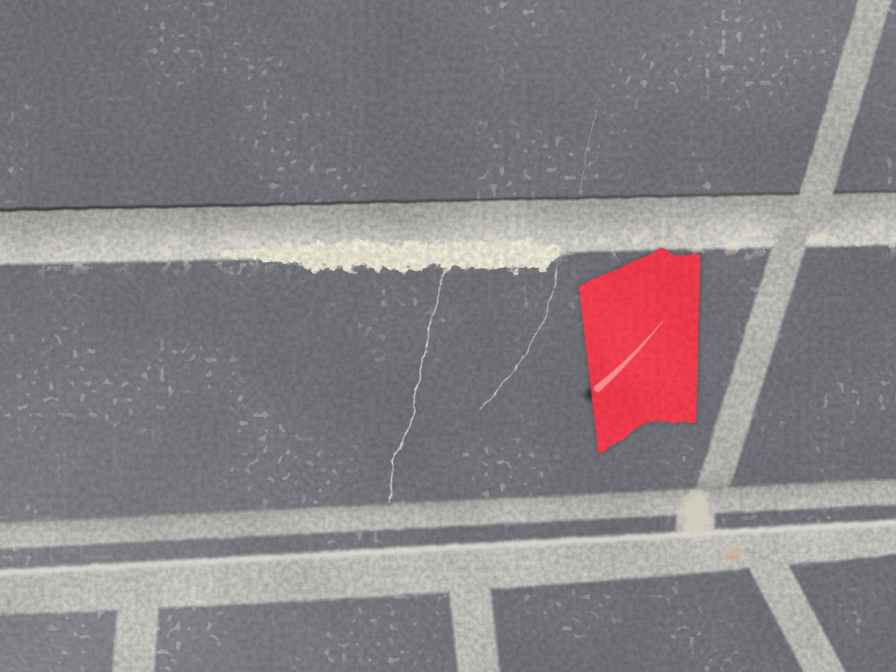
A WebGL 1 fragment shader for this texture:

```glsl
precision highp float;
uniform vec2 u_resolution;

vec2 gradientAt(vec2 cell) {
  float a = 6.2832 * fract(sin(dot(cell, vec2(127.1, 311.7))) * 43758.5);
  return vec2(cos(a), sin(a));
}

float gradientNoise(vec2 p) {
  vec2 i = floor(p), f = fract(p);
  vec2 u = f * f * f * (f * (f * 6.0 - 15.0) + 10.0);
  vec2 e = vec2(1.0, 0.0);
  float low = mix(dot(gradientAt(i), f), dot(gradientAt(i + e), f - e), u.x);
  float high = mix(dot(gradientAt(i + e.yx), f - e.yx), dot(gradientAt(i + 1.0), f - 1.0), u.x);
  return mix(low, high, u.y);
}

float fbm(vec2 p) {
  float sum = 0.0, amp = 0.6;
  for (int i = 0; i < 4; i++) {
    sum += amp * gradientNoise(p);
    p = p * 2.03 + 7.1;
    amp *= 0.55;
  }
  return sum;
}

float cover(float d, float soft) {
  return 1.0 - smoothstep(-soft, soft, d);
}

float segment(vec2 p, vec2 a, vec2 b) {
  vec2 ab = b - a;
  return length(p - a - ab * clamp(dot(p - a, ab) / dot(ab, ab), 0.0, 1.0));
}

// Joints between the small tiles of the bottom row, fanning with perspective
float bottomJoints(vec2 p) {
  float d = 1.0;
  for (int i = 0; i < 3; i++) {
    float n = float(i);
    float centre = 0.198 + 0.5145 * n + (0.08 - 0.075 * n - 0.115 * n * n) * p.y;
    d = min(d, abs(p.x - centre) - 0.031);
  }
  return d;
}

float tape(vec2 p, float rough) {
  float left = 0.861 + 0.119 * (0.575 - p.y);
  float right = 1.042 - 0.024 * (0.62 - p.y);
  float top = min(0.575 + 0.44 * (p.x - 0.861), 0.621) + rough * 0.005;
  top += 0.009 * exp(-pow((p.x - 0.985) / 0.012, 2.0));
  float bottom = min(0.323 + 0.69 * (p.x - 0.891), 0.372) + rough * 0.009;
  return max(max(left - p.x, p.x - right), max(p.y - top, bottom - p.y));
}

float longCrack(vec2 p) {
  float d = segment(p, vec2(0.661, 0.6), vec2(0.642, 0.523));
  d = min(d, segment(p, vec2(0.642, 0.523), vec2(0.622, 0.427)));
  d = min(d, segment(p, vec2(0.622, 0.427), vec2(0.611, 0.366)));
  d = min(d, segment(p, vec2(0.611, 0.366), vec2(0.585, 0.314)));
  return min(d, segment(p, vec2(0.585, 0.314), vec2(0.581, 0.253)));
}

float shortCrack(vec2 p) {
  float d = segment(p, vec2(0.83, 0.605), vec2(0.8125, 0.53));
  d = min(d, segment(p, vec2(0.8125, 0.53), vec2(0.773, 0.458)));
  return min(d, segment(p, vec2(0.773, 0.458), vec2(0.717, 0.392)));
}

void main() {
  vec2 p = gl_FragCoord.xy / u_resolution.y;
  float px = 1.0 / u_resolution.y;
  float broad = fbm(p * 6.0), rough = fbm(p * 38.0), grain = fbm(p * 120.0);
  float x = p.x, y = p.y + rough * 0.003;

  // Row boundaries and the slanted joint
  float upperEdge = 0.6875 + 0.021 * x;
  float middleTop = 0.606 + 0.022 * x;
  float middleBottom = 0.222 + 0.049 * x;
  float stripMid = 0.168 + 0.053 * x;
  float bottomTop = 0.085 + 0.035 * x + 0.024 * x * x;
  float slantX = y > 0.67 ? 1.302 - 0.304 * (1.0 - y) : 1.174 - 0.316 * (0.632 - y);
  float slant = abs(x - slantX) - 0.025 + rough * 0.003;
  float upper = max(upperEdge - y, -slant);
  float middle = max(max(y - middleTop, middleBottom - y), -slant);
  float strip = max(abs(y - stripMid) - 0.015 + 0.003 * x, 0.029 - abs(x - 1.035));
  float bottom = max(y - bottomTop, -bottomJoints(p));

  // Mortar, paler along its lit lower lip
  float lip = smoothstep(upperEdge, middleTop, y);
  float tone = mix(0.72, mix(0.62, 0.79, lip), step(middleTop - 0.01, y));
  tone = mix(tone, 0.69, cover(slant, 0.006) * step(middleBottom, y));
  vec3 col = vec3(1.01, 1.0, 0.975) * (tone + broad * 0.09 + grain * 0.16);
  col *= 1.0 - 0.16 * exp(-abs(y - middleBottom) / 0.012);
  float whiteLip = exp(-pow((y - stripMid + 0.021 - 0.003 * x) / 0.005, 2.0));
  col = mix(col, vec3(0.86, 0.85, 0.82), whiteLip * 0.8);
  col = mix(col, vec3(0.84, 0.82, 0.76), 0.8 * cover(length((p - vec2(1.035, 0.235)) * vec2(1.0, 0.7)) - 0.023 + rough * 0.02, 0.008));
  col = mix(col, vec3(0.85, 0.67, 0.56), 0.6 * cover(length(p - vec2(1.09, 0.174)) - 0.01, 0.006));

  // Glazed tiles with fine pitted grain
  vec3 glaze = vec3(0.435, 0.438, 0.46) + broad * 0.035 + grain * 0.085;
  glaze += 0.07 * smoothstep(0.7, 0.0, length(p * vec2(0.8, 1.0)));
  glaze += 0.04 * smoothstep(0.75, 1.0, p.y) * smoothstep(0.2, 1.3, x);
  glaze += 0.12 * smoothstep(0.24, 0.42, gradientNoise(p * 85.0)) * smoothstep(0.1, 0.4, broad + 0.15);
  float tiles = max(cover(upper, 0.003), max(cover(middle, 0.004), max(cover(strip, 0.004), cover(bottom, 0.004))));
  col = mix(col, glaze, tiles);
  float underside = cover(abs(y - upperEdge) - 0.002, 0.003) * smoothstep(-0.004, 0.004, slant);
  col = mix(col, vec3(0.2, 0.19, 0.19), underside * mix(0.95, 0.65, x));

  // Crumbly lime deposit and scattered flecks on the ledge
  float reach = smoothstep(0.27, 0.52, x) * (1.0 - smoothstep(0.8, 0.87, x));
  float lime = abs(p.y - 0.625 + 0.006 * reach) - 0.022 * reach + 0.003 + rough * 0.026;
  col = mix(col, vec3(0.88, 0.865, 0.8) + grain * 0.18, cover(lime, 0.003) * smoothstep(0.0, 0.2, reach));
  float ledge = exp(-pow((p.y - middleTop - 0.012) / 0.02, 2.0));
  col = mix(col, vec3(0.87, 0.85, 0.79), ledge * smoothstep(0.09, 0.23, rough + 0.25 * broad) * 0.8);

  // Hairline cracks
  vec2 bent = p + vec2(rough * 0.008, 0.0);
  float hair = cover(longCrack(bent) - 0.0013, px) * (0.75 + grain);
  hair = max(hair, cover(shortCrack(bent) - 0.001, px) * (0.65 + grain));
  hair = max(hair, 0.3 * cover(segment(bent, vec2(0.887, 0.835), vec2(0.863, 0.722)) - 0.001, px));
  col = mix(col, vec3(0.83, 0.83, 0.82), clamp(hair, 0.0, 1.0));

  // Torn red tape, its shadow and crease
  float paper = tape(p, rough);
  col *= 1.0 - 0.2 * cover(paper - 0.002, 0.008);
  col *= 1.0 - 0.5 * cover(length(p - vec2(0.878, 0.413)) - 0.008, 0.008);
  vec3 red = vec3(0.93, 0.235, 0.3) + broad * 0.05 + grain * 0.06;
  float along = clamp((x - 0.887) / 0.1, 0.0, 1.0);
  float crease = segment(p + vec2(0.0, 0.02 * along * (1.0 - along)), vec2(0.889, 0.422), vec2(0.986, 0.522));
  red = mix(red, vec3(0.97, 0.6, 0.62), 0.85 * cover(crease - mix(0.005, 0.0005, along), 0.002));
  col = mix(col, red, cover(paper, px));

  gl_FragColor = vec4(clamp(col, 0.0, 1.0), 1.0);
}
```
